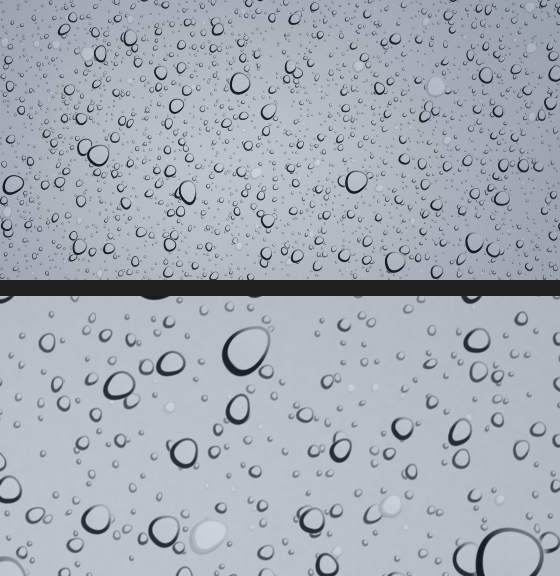
Top: the whole. Bottom: its middle third, enlarged.
Reproduce this texture procedurally as a Shadertoy shader.

```glsl
// Rain drops on a window pane under a grey, overcast sky.
// Jittered grids scatter drops from fine spray up to large beads; each drop
// is a wobbly ellipse with a dark refracted rim, heavier at the lower left.

const vec3 SKY_LIGHT = vec3(0.735, 0.765, 0.795);
const vec3 SKY_DARK  = vec3(0.600, 0.635, 0.685);
const vec3 RIM_DARK  = vec3(0.085, 0.105, 0.150);
const vec2 GLOW_CENTER = vec2(0.85, 0.40);
const vec2 SHADE_DIR = vec2(-0.64, -0.77);
const float TAU = 6.2831853;

// Three random values per cell, without sine
vec3 hash3(vec2 cell, float seed) {
    vec3 p = fract(vec3(cell.xyx + seed * 17.31) * vec3(0.1031, 0.1030, 0.0973));
    p += dot(p, p.yxz + 33.33);
    return fract((p.xxy + p.yzz) * p.zyx);
}

float valueNoise(vec2 p) {
    vec2 i = floor(p), f = fract(p);
    f = f * f * (3.0 - 2.0 * f);
    float low  = mix(hash3(i, 9.0).x, hash3(i + vec2(1, 0), 9.0).x, f.x);
    float high = mix(hash3(i + vec2(0, 1), 9.0).x, hash3(i + vec2(1, 1), 9.0).x, f.x);
    return mix(low, high, f.y);
}

// Soft glow low in the middle, darker toward the corners
vec3 skyColor(vec2 uv) {
    float d = length((uv - GLOW_CENTER) * vec2(0.75, 1.0));
    float cloud = valueNoise(uv * 3.0) - 0.5;
    return mix(SKY_LIGHT, SKY_DARK, smoothstep(0.0, 1.05, d + 0.08 * cloud));
}

// Approximate distance to a tilted, stretched and slightly lumpy circle
float dropDistance(vec2 p, float radius, float tilt, float stretch, float phase) {
    float c = cos(tilt), s = sin(tilt);
    vec2 q = mat2(c, -s, s, c) * p;
    q *= vec2(1.0 / stretch, stretch);
    float a = atan(q.y, q.x);
    float lump = 0.04 * sin(2.0 * a + phase) + 0.05 * sin(3.0 * a + 2.0 * phase);
    return length(q) - radius * (1.0 + lump);
}

// Paint one drop: clear the spray beneath it, then fill and rim
vec3 paintDrop(vec3 color, vec3 sky, vec2 p, float d, float radius,
               float rimWidth, float strength, float openness, float ghost, float soft) {
    float side = dot(p / max(length(p), 1e-4), SHADE_DIR);
    float inside = 1.0 - smoothstep(-soft, soft, d);
    float cleared = 1.0 - smoothstep(0.0, 0.3 * radius + soft, d);
    float lift = 0.012 + 0.045 * ghost - 0.012 * dot(p, SHADE_DIR) / radius;
    color = mix(color, sky, cleared);
    color = mix(color, sky + lift, inside);

    float halfWidth = 0.5 * rimWidth * (1.0 + 0.4 * side);
    float rim = 1.0 - smoothstep(halfWidth - soft, halfWidth + soft, abs(d));
    rim *= mix(1.0, smoothstep(-1.1, 0.2, side), openness);
    return mix(color, RIM_DARK, rim * strength * mix(1.0, 0.15, ghost));
}

// One jittered grid of drops; sizeRange is in canvas heights
vec3 dropLayer(vec3 color, vec3 sky, vec2 uv, float cells, vec2 sizeRange,
               float chance, float rimWidth, float strength, float seed) {
    float soft = max(0.0013, 0.6 / iResolution.y);
    vec2 home = floor(uv * cells);
    for (int y = -1; y <= 1; y++)
    for (int x = -1; x <= 1; x++) {
        vec2 cell = home + vec2(x, y);
        vec3 place = hash3(cell, seed);
        if (place.z > chance) continue;
        vec3 shape = hash3(cell, seed + 3.7);
        vec3 look = hash3(cell, seed + 7.9);

        vec2 p = uv - (cell + 0.5 + 0.82 * (place.xy - 0.5)) / cells;
        float radius = mix(sizeRange.x, sizeRange.y, shape.x * shape.x);
        if (length(p) > 2.2 * radius + 0.01) continue;

        float tilt = 1.1 + 1.3 * (shape.y - 0.5);
        float stretch = 1.02 + 0.10 * shape.z + 0.25 * pow(look.x, 9.0);
        float d = dropDistance(p, radius, tilt, stretch, TAU * look.y);
        float ghost = step(0.94, look.z);
        float openness = clamp(0.25 + 0.7 * look.y + 0.3 * (uv.x - 1.0), 0.0, 1.0);
        color = paintDrop(color, sky, p, d, radius, rimWidth, strength,
                          openness, ghost, soft);
    }
    return color;
}

void mainImage(out vec4 fragColor, in vec2 fragCoord) {
    vec2 uv = fragCoord / iResolution.y;
    vec3 sky = skyColor(uv);
    vec3 color = sky;

    // Fine spray first, large beads last
    color = dropLayer(color, sky, uv, 38.0, vec2(0.0022, 0.0050), 0.66, 0.0020, 0.42, 1.0);
    color = dropLayer(color, sky, uv, 20.0, vec2(0.0055, 0.0105), 0.66, 0.0027, 0.68, 2.0);
    color = dropLayer(color, sky, uv, 11.0, vec2(0.0115, 0.0180), 0.72, 0.0040, 0.90, 3.0);
    color = dropLayer(color, sky, uv,  6.0, vec2(0.0180, 0.0260), 0.48, 0.0052, 0.97, 4.0);
    color = dropLayer(color, sky, uv,  4.0, vec2(0.0300, 0.0430), 0.28, 0.0066, 1.00, 5.0);

    // Faint sensor-like grain
    color += 0.012 * (valueNoise(uv * 170.0) - 0.5);
    fragColor = vec4(color, 1.0);
}
```
